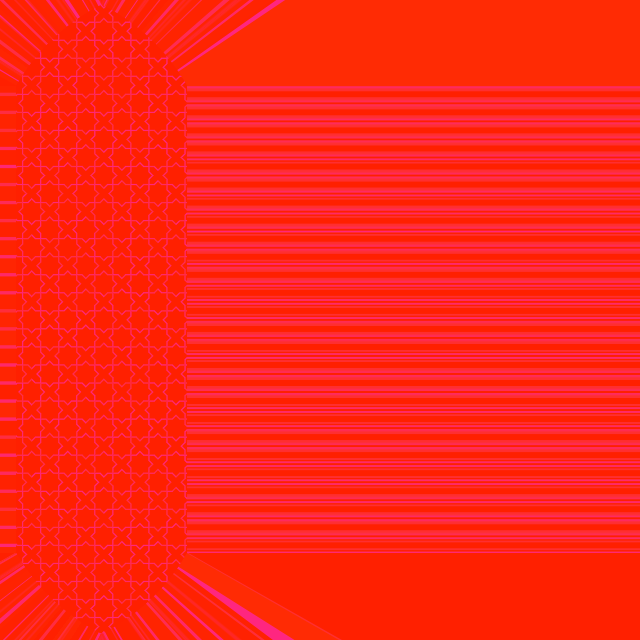
Give the GLSL for this background, as a Shadertoy shader.

```glsl
// A star-tiled pointed capsule on red, its rim smeared outward into stripes and rays.

const vec3 RED = vec3(1.0, 0.125, 0.0);
const vec3 ORANGE = vec3(1.0, 0.17, 0.015);
const vec3 CORAL = vec3(1.0, 0.18, 0.19);
const vec3 ROSE = vec3(1.0, 0.175, 0.29);
const vec3 MAGENTA = vec3(1.0, 0.15, 0.5);

const vec2 CENTER = vec2(0.1588, 0.5013);      // capsule middle
const vec2 CORNER = vec2(0.1328, 0.3646);      // half size of the straight part
const vec2 ARC_CENTER = vec2(-0.142, 0.2083);  // centre of the pointed cap arc
const vec2 STAR_ORIGIN = vec2(0.0495, 0.8385);
const float CELL = 0.02819;                    // star grid spacing
const float LINE = 0.001;                      // half width of star outlines
const float LEFT_LINE = 0.0026;                // half width of the left lines
const float RAY_STEP = 0.062;                  // angle between cap rays
const float MAIN_RAY = 0.603;                  // angle of the bright corner ray

float hash(float n) {
    return fract(sin(n * 127.1) * 43758.5453);
}

float hash2(vec2 p) {
    return fract(sin(dot(p, vec2(127.1, 311.7))) * 43758.5453);
}

float band(float d, float halfWidth, float aa) {
    return 1.0 - smoothstep(halfWidth - aa, halfWidth + aa, abs(d));
}

// Closest point of the capsule, in its folded quarter
vec2 clampToCapsule(vec2 q) {
    if (q.y < CORNER.y) return vec2(min(q.x, CORNER.x), q.y);
    vec2 toCorner = CORNER - ARC_CENTER;
    vec2 d = q - ARC_CENTER;
    if (d.y * toCorner.x < d.x * toCorner.y) return CORNER;
    vec2 onArc = ARC_CENTER + d * min(1.0, length(toCorner) / length(d));
    return max(onArc, vec2(0.0));
}

// Outlines of eight-pointed stars on a checkerboard
vec3 starTiles(vec2 p, float px) {
    vec2 g = (p - STAR_ORIGIN) / CELL;
    vec2 a = abs(mod(g + 1.0, 2.0) - 1.0);
    if (a.x + a.y > 1.0) a = 1.0 - a;
    float star = min(max(a.x, a.y), (a.x + a.y) * 0.7071) - 0.5;
    float tint = hash2(floor(g * 2.0));
    vec3 ink = mix(ROSE, MAGENTA, tint);
    return mix(RED, ink, band(star * CELL, LINE, 0.6 * px));
}

// Horizontal bands, mirrored about the middle of each row
vec3 stripes(float y, float px) {
    float row = (STAR_ORIGIN.y - y) / CELL + 0.5;
    float id = floor(row);
    float t = fract(row) - 0.5;
    float s = abs(t);
    float aa = 0.5 * px / CELL;
    float strength = hash(id * 2.0 + step(0.0, t) + 5.0);
    vec3 pink = mix(ROSE, CORAL, smoothstep(0.12, 0.26, s));
    vec3 color = mix(RED, pink, band(s, 0.335, aa));
    float glow = strength * strength;
    color = mix(color, MAGENTA, band(s - 0.1, 0.045, aa) * (0.15 + 0.85 * glow));
    color = mix(color, RED, band(s - 0.2, 0.035, aa) * step(0.62, strength));
    return mix(color, RED, band(t, 0.05, aa));
}

// Bold lines between rows, left of the capsule
vec3 leftLines(float y, float px) {
    float row = (STAR_ORIGIN.y - y) / CELL;
    float seed = hash(floor(row) + 31.0);
    float d = (fract(row) - 0.5) * CELL;
    vec3 color = mix(RED, ORANGE, 0.7 * hash(floor(row + 0.5) + 3.0));
    return mix(color, mix(CORAL, MAGENTA, seed), band(d, LEFT_LINE, 0.6 * px));
}

// Fan of rays of uneven width and strength beyond the cap arcs
vec3 capRays(vec3 color, float angle, float side, float aa) {
    float k = angle / RAY_STEP;
    float id = floor(k);
    float seed = hash(id + side * 17.0);
    float offset = fract(k) - 0.25 - 0.5 * seed;
    float width = mix(0.03, 0.13, hash(id + side * 9.0));
    color = mix(color, ORANGE, 0.5 * hash(id + side * 5.0));
    vec3 ink = mix(CORAL, MAGENTA, seed);
    return mix(color, ink, band(offset, width, aa / RAY_STEP));
}

void mainImage(out vec4 fragColor, in vec2 fragCoord) {
    float px = 1.0 / iResolution.y;
    vec2 p = fragCoord * px;
    vec2 local = p - CENTER;
    vec2 facing = vec2(local.x < 0.0 ? -1.0 : 1.0, local.y < 0.0 ? -1.0 : 1.0);
    vec2 q = abs(local);
    vec2 rim = clampToCapsule(q);
    float outside = smoothstep(0.0, px, length(q - rim));

    // Tiles inside, with their rim colour carried outward
    vec3 color = starTiles(CENTER + rim * facing, px);
    vec3 beyond = color;

    if (q.y < CORNER.y) {
        beyond = facing.x > 0.0 ? stripes(p.y, px) : leftLines(p.y, px);
    } else {
        vec2 d = q - ARC_CENTER;
        vec2 toCorner = CORNER - ARC_CENTER;
        float angle = atan(d.y, d.x);
        float cornerAngle = atan(toCorner.y, toCorner.x);
        float aa = 0.6 * px / length(d);
        float reach = max(length(d) - length(toCorner), 0.0);
        float side = facing.x + 2.0 * facing.y + 4.0;

        // Flat corner wedge, then the fan around the cap
        vec3 wedge = facing.y > 0.0 && facing.x > 0.0 ? ORANGE : RED;
        vec3 fan = capRays(mix(RED, beyond, 0.5), angle, side, aa);
        if (facing.x > 0.0) {
            fan = mix(fan, ORANGE, step(angle, MAIN_RAY));
            float spread = facing.y > 0.0 ? 0.012 : 0.04;
            float ray = (angle - MAIN_RAY) * length(d);
            fan = mix(fan, MAGENTA, band(ray, 0.0015 + spread * reach, 0.6 * px));
        }
        beyond = mix(wedge, fan, smoothstep(-aa, aa, angle - cornerAngle));
        float lowerEdge = band(angle - cornerAngle, 0.002, aa);
        beyond = mix(beyond, CORAL, lowerEdge * step(facing.y, 0.0));
    }

    fragColor = vec4(mix(color, beyond, outside), 1.0);
}
```
